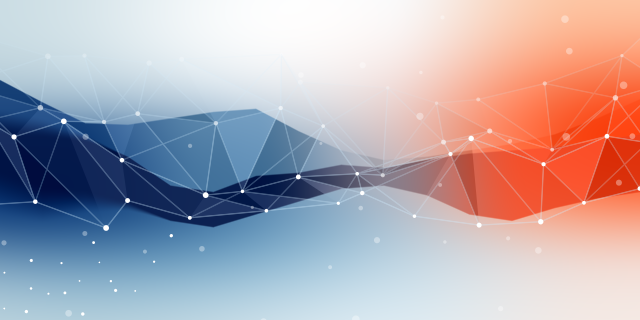
A WebGL 1 fragment shader for this background:

```glsl
precision highp float;
// Abstract low-poly wave: a navy band turns ember red from left to right over soft halos.
// Height profiles shape the band; a jittered node mesh along them gives facets, links
// and dots, and hashed grids scatter the loose specks.

uniform vec2 u_resolution;

// Colours
const vec3 HAZE = vec3(0.77, 0.85, 0.88);
const vec3 PALE = vec3(0.90, 0.94, 0.96);
const vec3 BLUSH = vec3(0.96, 0.92, 0.90);
const vec3 SKY = vec3(0.40, 0.66, 0.80);
const vec3 BLUE = vec3(0.03, 0.21, 0.46);
const vec3 NAVY = vec3(0.01, 0.08, 0.27);
const vec3 STEEL = vec3(0.28, 0.47, 0.63);
const vec3 MAUVE = vec3(0.70, 0.69, 0.72);
const vec3 DUSK = vec3(0.47, 0.42, 0.48);
const vec3 PEACH = vec3(0.99, 0.80, 0.67);
const vec3 ORANGE = vec3(1.0, 0.25, 0.05);
const vec3 EMBER = vec3(0.90, 0.24, 0.11);
const vec3 LINK = vec3(0.82, 0.93, 1.0);

// Band heights at 16 even steps from left to right
const mat4 RIDGE = mat4(.75, .68, .615, .61, .63, .65, .66, .59,
                        .53, .50, .51, .53, .55, .58, .63, .69);
const mat4 CREST = mat4(.62, .60, .57, .51, .42, .40, .45, .46,
                        .485, .475, .50, .52, .53, .54, .56, .58);
const mat4 KEEL = mat4(.40, .36, .37, .355, .31, .29, .33, .37,
                       .41, .42, .39, .33, .31, .35, .38, .40);

// Mesh
const float STEP = 0.18;
const float JITTER_X = 0.8;
const float JITTER_Y = 0.11;
const float LINK_WIDTH = 0.0007;
const float LINK_STRENGTH = 0.33;
const float CROSS_LINKS = 0.6;
const float FACET_CONTRAST = 0.17;

vec2 hash2(vec2 p) {
  vec3 q = fract(p.xyx * vec3(0.1031, 0.1030, 0.0973));
  q += dot(q, q.yzx + 33.33);
  return fract((q.xx + q.yz) * q.zy);
}

float halo(vec2 p, vec2 center, vec2 size) {
  vec2 d = (p - center) / size;
  return exp(-dot(d, d));
}

vec4 tent(float t, float first) {
  return max(1.0 - abs(t - first - vec4(0, 1, 2, 3)), 0.0);
}

float profile(mat4 h, float x) {
  float t = clamp(x, 0.0, 2.0) * 7.5;
  return dot(h[0], tent(t, 0.0)) + dot(h[1], tent(t, 4.0))
       + dot(h[2], tent(t, 8.0)) + dot(h[3], tent(t, 12.0));
}

// Mesh node in a column; rows 0 to 3 follow keel, crest, ridge and open air
vec2 node(float column, float row) {
  vec2 h = hash2(vec2(column + 7.0, row * 5.0 + 3.0)) - 0.5;
  float x = (column + 0.5 + h.x * JITTER_X) * STEP;
  float y = row < 0.5 ? profile(KEEL, x) - 0.03
          : row < 1.5 ? profile(CREST, x)
          : profile(RIDGE, x) + 0.17 * (row - 2.0);
  return vec2(x, y + h.y * JITTER_Y);
}

float disc(vec2 p, vec2 center, float radius, float px) {
  return clamp((radius - length(p - center)) / px + 0.5, 0.0, 1.0);
}

float link(vec2 p, vec2 a, vec2 b, float px) {
  vec2 d = b - a;
  float t = clamp(dot(p - a, d) / dot(d, d), 0.0, 1.0);
  return 1.0 - smoothstep(LINK_WIDTH, LINK_WIDTH + px, length(p - a - d * t));
}

float side(vec2 p, vec2 a, vec2 b) {
  vec2 d = normalize(b - a);
  return d.x * (p.y - a.y) - d.y * (p.x - a.x);
}

float triangle(vec2 p, vec2 a, vec2 b, vec2 c, float px) {
  vec3 s = vec3(side(p, a, b), side(p, b, c), side(p, c, a));
  float inside = max(min(s.x, min(s.y, s.z)), -max(s.x, max(s.y, s.z)));
  return clamp(inside / px + 0.5, 0.0, 1.0);
}

float specks(vec2 p, float cell, float radius, float density, float px) {
  vec2 id = floor(p / cell);
  vec2 h = hash2(id + 41.0), k = hash2(id + 83.0);
  vec2 center = (id + 0.2 + 0.6 * h) * cell;
  return step(k.x, density) * disc(p, center, radius * (0.35 + 0.65 * k.y), px);
}

vec3 backdrop(vec2 p) {
  vec3 c = mix(HAZE, PALE, smoothstep(0.2, 1.2, p.x));
  c = mix(c, BLUSH, smoothstep(1.2, 1.9, p.x));
  c = mix(c, vec3(1.0), halo(p, vec2(0.95, 0.92), vec2(0.65, 0.42)));
  c = mix(c, SKY, 0.8 * halo(p, vec2(0.55, 0.33), vec2(0.8, 0.27)));
  c = mix(c, BLUE, halo(p, vec2(0.1, 0.41), vec2(0.72, 0.22)));
  c = mix(c, PEACH, smoothstep(1.2, 1.85, p.x) * smoothstep(0.15, 0.5, p.y));
  return mix(c, ORANGE, halo(p, vec2(2.05, 0.57), vec2(0.64, 0.26)));
}

void main() {
  float px = 1.0 / u_resolution.y;
  vec2 p = gl_FragCoord.xy * px;
  p.x *= 2.0 * u_resolution.y / u_resolution.x;
  vec3 color = backdrop(p);

  // Translucent veil below the ridge, deep band below the crest; soft keel at far left
  float toDusk = smoothstep(0.8, 1.25, p.x), toWarm = smoothstep(1.2, 1.65, p.x);
  float softness = px + 0.07 * (1.0 - smoothstep(0.0, 0.55, p.x));
  float aboveKeel = smoothstep(-softness, softness, p.y - profile(KEEL, p.x));
  float crestSoft = px + 0.04 * (1.0 - smoothstep(0.0, 0.4, p.x));
  float veil = aboveKeel * smoothstep(-px, px, profile(RIDGE, p.x) - p.y);
  float band = aboveKeel * smoothstep(-crestSoft, crestSoft, profile(CREST, p.x) - p.y);
  vec3 veilTint = mix(mix(BLUE, STEEL, smoothstep(0.2, 0.65, p.x)), MAUVE, toDusk);
  color = mix(color, mix(veilTint, ORANGE, toWarm), mix(0.8, 0.45, toDusk) * veil);
  color = mix(color, mix(mix(NAVY, DUSK, toDusk), EMBER, toWarm), mix(0.87, 0.7, toDusk) * band);

  // Facets, links and dots of the mesh cells around this point
  float shade = 0.0, links = 0.0, dots = 0.0;
  for (int k = -1; k <= 0; k++) {
    float col = floor(p.x / STEP) + float(k);
    for (int r = 0; r < 4; r++) {
      float row = float(r);
      float fade = row < 1.5 ? 1.0 : row < 2.5 ? 0.6 : mix(0.25, 0.45, toWarm);
      vec2 a = node(col, row), b = node(col + 1.0, row);
      vec2 h = hash2(vec2(col + 19.0, row + 61.0));
      float lines = link(p, a, b, px);
      if (r < 3) {
        vec2 c = node(col, row + 1.0), d = node(col + 1.0, row + 1.0);
        lines = max(lines, step(h.x, CROSS_LINKS) * link(p, a, c, px));
        lines = max(lines, 0.8 * link(p, b, c, px));
        lines = max(lines, step(h.y, CROSS_LINKS) * 0.7 * link(p, a, d, px));
        shade += triangle(p, a, b, c, px) * (h.x - 0.5);
        shade += triangle(p, b, d, c, px) * (h.y - 0.5);
      }
      links = max(links, lines * fade);
      dots = max(dots, fade * disc(p, a, mix(0.005, 0.009, h.y), px));
    }
  }
  color += FACET_CONTRAST * shade * mix(0.1 + 0.2 * toWarm, 1.0, veil);
  color = mix(color, LINK, LINK_STRENGTH * links);

  // Loose specks: a fine cluster at lower left, faint large ones elsewhere
  float cluster = halo(p, vec2(0.25, 0.14), vec2(0.22, 0.11));
  dots = max(dots, specks(p, 0.055, 0.006, 0.5 * cluster, px));
  dots = max(dots, 0.35 * specks(p + 0.07, 0.19, 0.012, 0.4, px));
  gl_FragColor = vec4(mix(color, vec3(1.0), dots), 1.0);
}
```
